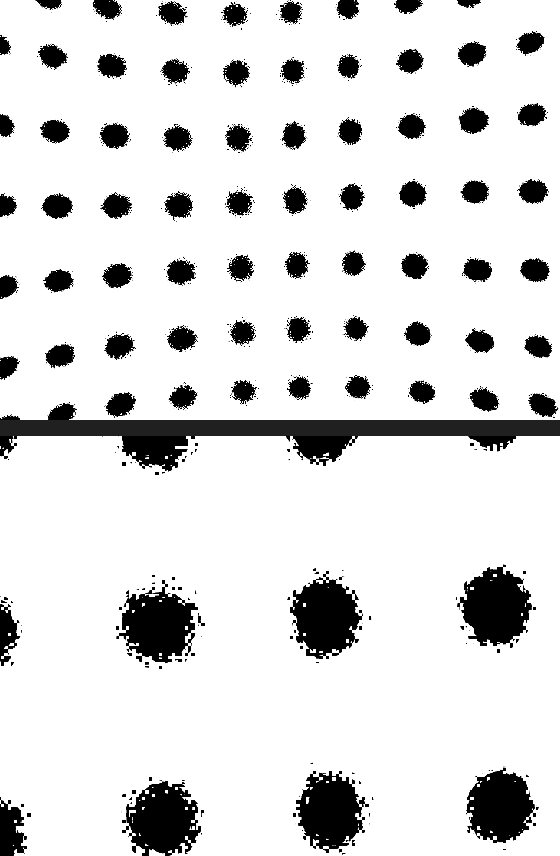
Top: the whole. Bottom: its middle third, enlarged.
Write a WebGL 2 fragment shader that draws this pattern.

```glsl
#version 300 es
precision highp float;

uniform vec2 u_resolution;
out vec4 fragColor;

#define CANVAS_HEIGHT 576.0   // canvas units from bottom to top
#define COLUMNS 10
#define HALF_ROWS 3
#define COLUMN_PITCH 80.9
#define ROW_PITCH 88.5
#define OUTER_ROW_PITCH 80.0
#define PINCUSHION 0.95       // growth of row pitch towards the sides
#define GRAIN 1.5             // size of one speckle cell
#define FUZZ 0.95             // spread of the speckled edge
#define LUMPS 2.4             // depth of the slower edge wobble

const vec3 PAPER = vec3(1.0);
const vec3 INK = vec3(0.0);

float hash(vec2 p) {
    vec3 q = fract(vec3(p.xyx) * 0.1031);
    q += dot(q, q.yzx + 33.33);
    return fract((q.x + q.y) * q.z);
}

float valueNoise(vec2 p) {
    vec2 i = floor(p), f = fract(p);
    f = f * f * (3.0 - 2.0 * f);
    float low = mix(hash(i), hash(i + vec2(1, 0)), f.x);
    float high = mix(hash(i + vec2(0, 1)), hash(i + vec2(1, 1)), f.x);
    return mix(low, high, f.y);
}

// Centre of a dot on the warped lattice; row 0 is the middle row
vec2 dotCentre(float col, float row) {
    float side = col - 4.85;
    float inner = clamp(row, -2.0, 2.0);
    float y = 293.5 + 20.0 * smoothstep(2.0, 9.0, col);
    y += inner * (ROW_PITCH + PINCUSHION * side * side);
    y += (row - inner) * OUTER_ROW_PITCH;

    // Sag of the right-hand columns
    float bulge = col - 7.8;
    y -= 9.0 * exp(-bulge * bulge / 1.5) * smoothstep(0.0, 1.0, -row);
    y -= 6.0 * smoothstep(6.0, 8.0, col) * step(1.5, row);

    // Uneven columns, leaning and bowed at opposite corners
    float x = 1.0 + COLUMN_PITCH * col + 4.0 * cos(1.396 * (col - 3.8));
    float corner = smoothstep(0.0, 3.0, (4.5 - col) * sign(row));
    x -= 1.9 * row + 0.8 * row * abs(row) * corner;
    return vec2(x, y);
}

vec2 dotRadii(float col, float row) {
    float side = col - 5.0;
    float width = 14.5 + 5.0 * smoothstep(0.0, 3.0, abs(col - 5.2));
    float height = 17.0 - 0.1 * side * side - 0.25 * row * row;
    float variation = mix(0.96, 1.04, hash(vec2(col, row + 20.0)));
    return vec2(width, height) * variation;
}

float ellipseDistance(vec2 p, vec2 radii) {
    float k = length(p / radii);
    return k * (k - 1.0) / max(length(p / (radii * radii)), 0.0001);
}

void main() {
    float pixel = CANVAS_HEIGHT / u_resolution.y;
    vec2 p = gl_FragCoord.xy * pixel;

    // Nearest dot
    float dist = 1000.0;
    float nearestCol = 0.0;
    for (int i = 0; i < COLUMNS; i++) {
        for (int j = -HALF_ROWS; j <= HALF_ROWS; j++) {
            float col = float(i), row = float(j);
            float tilt = clamp(0.05 * (col - 5.0) * row, -0.5, 0.5);
            float c = cos(tilt), s = sin(tilt);
            vec2 q = p - dotCentre(col, row);
            q = vec2(c * q.x + s * q.y, c * q.y - s * q.x);
            float d = ellipseDistance(q, dotRadii(col, row));
            if (d < dist) {
                dist = d;
                nearestCol = col;
            }
        }
    }

    // Grainy edge, roughest around the middle columns
    float h = clamp(hash(floor(p / GRAIN) + 7.0), 0.002, 0.998);
    float middle = exp(-0.25 * (nearestCol - 4.0) * (nearestCol - 4.0));
    float grain = FUZZ * mix(0.65, 1.25, middle) * log(h / (1.0 - h));
    float lumps = LUMPS * (valueNoise(p / 5.0) - 0.5);
    float edge = dist + grain + lumps;

    float ink = 1.0 - smoothstep(-0.4 * pixel, 0.4 * pixel, edge);
    fragColor = vec4(mix(PAPER, INK, ink), 1.0);
}
```
